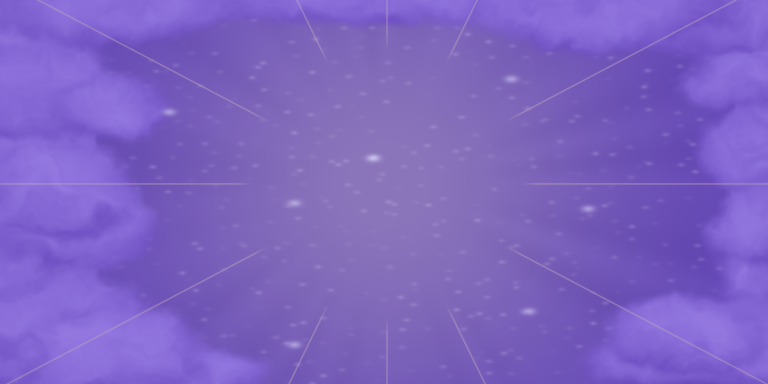
Give the GLSL for this background, as a Shadertoy shader.

```glsl
#define GLOW_CENTER vec2(1.008, 0.521)
#define GLOW_SIZE vec2(0.60, 0.62)
#define SKY_EDGE vec3(0.375, 0.260, 0.705)
#define SKY_GLOW vec3(0.545, 0.460, 0.730)
#define CLOUD_SHADE vec3(0.435, 0.315, 0.765)
#define CLOUD_LIGHT vec3(0.575, 0.465, 0.875)
#define STAR_COLOR vec3(0.82, 0.80, 0.95)
#define RAY_COLOR vec3(0.76, 0.66, 0.74)
#define RAY_START 0.34
#define RAY_WIDTH 0.004
#define STAR_CELL vec2(0.060, 0.036)
#define CLOUD_WARP 0.035

const int PUFFS = 10;

float hash(vec2 p) {
    vec3 q = fract(vec3(p.xyx) * 0.1031);
    q += dot(q, q.yzx + 33.33);
    return fract((q.x + q.y) * q.z);
}

float noise(vec2 p) {
    vec2 i = floor(p), f = fract(p);
    f = f * f * (3.0 - 2.0 * f);
    return mix(mix(hash(i), hash(i + vec2(1, 0)), f.x),
               mix(hash(i + vec2(0, 1)), hash(i + vec2(1, 1)), f.x), f.y);
}

float fbm(vec2 p) {
    float sum = 0.0, amp = 0.5;
    for (int i = 0; i < 4; i++) {
        sum += amp * noise(p);
        p = p * 2.03 + 17.0;
        amp *= 0.5;
    }
    return sum;
}

// Soft horizontal dash
float dash(vec2 d, vec2 size) {
    d /= size;
    return exp(-dot(d, d));
}

float smallStars(vec2 p) {
    vec2 grid = p / STAR_CELL, cell = floor(grid);
    float light = 0.0;
    for (int y = -1; y <= 1; y++)
    for (int x = -1; x <= 1; x++) {
        vec2 id = cell + vec2(x, y);
        vec2 jitter = vec2(hash(id + 11.0), hash(id + 47.0));
        float power = hash(id + 83.0);
        vec2 d = (grid - id - jitter) * STAR_CELL;
        light += power * power * step(0.35, power) * dash(d, vec2(0.009, 0.005));
    }
    return 0.26 * light;
}

float bigStars(vec2 p) {
    vec2 spots[7] = vec2[7](vec2(0.972, 0.588), vec2(1.332, 0.794), vec2(1.532, 0.456),
        vec2(0.767, 0.471), vec2(1.378, 0.189), vec2(0.767, 0.102), vec2(0.441, 0.708));
    float light = 0.0;
    for (int i = 0; i < 7; i++)
        light += (i == 0 ? 0.85 : 0.58) * dash(p - spots[i], vec2(0.017, 0.009));
    return light;
}

// Thin rays, mirrored into all four quadrants
float rays(vec2 d) {
    float angles[4] = float[4](0.0, 0.485, 1.115, 1.571);
    float light = 0.0;
    for (int i = 0; i < 4; i++) {
        vec2 dir = vec2(cos(angles[i]), sin(angles[i]));
        float along = dot(abs(d), dir);
        float side = abs(abs(d.x) * dir.y - abs(d.y) * dir.x);
        float line = 1.0 - smoothstep(0.0, RAY_WIDTH, side);
        light = max(light, line * smoothstep(RAY_START, RAY_START + 0.06, along));
    }
    return light;
}

// Layer cloud puffs back to front; each is center.xy, radii.zw
vec3 paintClouds(vec3 color, vec2 p, vec4 puffs[PUFFS]) {
    vec2 warp = vec2(fbm(p * 11.0), fbm(p * 11.0 + 40.0)) - 0.47;
    float billow = fbm(p * vec2(9.0, 13.0) + warp * 2.0);
    for (int i = 0; i < PUFFS; i++) {
        vec2 q = (p + warp * CLOUD_WARP * 2.0 - puffs[i].xy) / puffs[i].zw;
        float depth = 1.0 - length(q);
        float cover = smoothstep(-0.012, 0.022, depth * puffs[i].w);
        float light = 0.45 * smoothstep(0.0, 0.6, depth) + 0.22 * q.y + 0.9 * billow - 0.1;
        color = mix(color, mix(CLOUD_SHADE, CLOUD_LIGHT, clamp(light, 0.0, 1.0)), cover);
    }
    return color;
}

void mainImage(out vec4 fragColor, in vec2 fragCoord) {
    vec2 p = fragCoord / iResolution.xy * vec2(2.0, 1.0);
    vec2 d = p - GLOW_CENTER;

    // Sky with central glow and faint broad beams
    vec2 g = d / GLOW_SIZE;
    vec3 color = mix(SKY_EDGE, SKY_GLOW, exp(-dot(g, g)));
    float beam = noise(normalize(d + 1e-4) * 9.0) - 0.5;
    color += 0.03 * beam * smoothstep(0.15, 0.5, length(d));
    color = mix(color, STAR_COLOR, min(smallStars(p), 0.4));

    // Cloud frame
    vec4 leftPuffs[PUFFS] = vec4[PUFFS](
        vec4(0.0, 0.48, 0.27, 0.5), vec4(0.94, 1.01, 0.52, 0.08),
        vec4(0.29, 0.987, 0.35, 0.11), vec4(0.10, 0.766, 0.23, 0.145),
        vec4(0.286, 0.72, 0.16, 0.09), vec4(0.195, 0.396, 0.225, 0.1),
        vec4(0.16, 0.505, 0.2, 0.135), vec4(0.52, 0.035, 0.19, 0.07),
        vec4(0.156, 0.18, 0.25, 0.12), vec4(0.28, 0.08, 0.27, 0.13));
    vec4 rightPuffs[PUFFS] = vec4[PUFFS](
        vec4(2.05, 0.45, 0.16, 0.5), vec4(1.87, 0.97, 0.24, 0.12),
        vec4(1.56, 0.987, 0.36, 0.125), vec4(1.91, 0.787, 0.15, 0.085),
        vec4(1.95, 0.596, 0.145, 0.105), vec4(2.0, 0.30, 0.14, 0.11),
        vec4(1.99, 0.414, 0.148, 0.11), vec4(1.95, 0.11, 0.18, 0.12),
        vec4(1.72, 0.057, 0.215, 0.075), vec4(1.80, 0.128, 0.22, 0.11));
    color = paintClouds(color, p, leftPuffs);
    color = paintClouds(color, p, rightPuffs);

    // Bright stars and rays lie on top
    color = mix(color, STAR_COLOR, min(bigStars(p), 1.0));
    color = mix(color, RAY_COLOR, 0.45 * rays(d));
    fragColor = vec4(color, 1.0);
}
```
